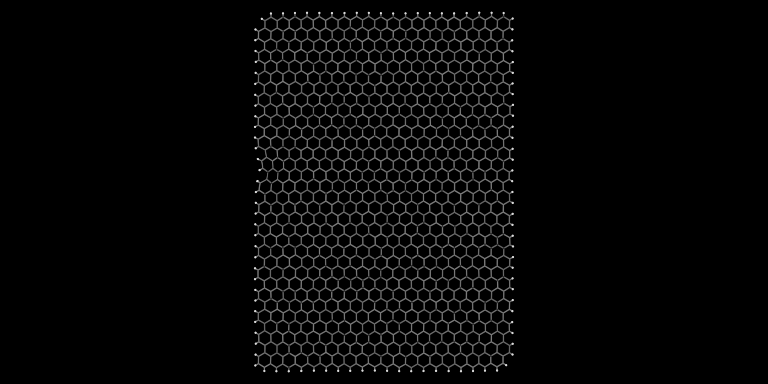
Write a WebGL 2 fragment shader that draws this pattern.

```glsl
#version 300 es
precision highp float;
// A finite sheet of 20 x 32 grey honeycomb cells on black, with short tipped stubs
// on the open corners of its rim. Distances to nearby cells give the lines; layered
// sines and a small dent bend the sheet, and hashed nicks wear the joints.

uniform vec2 u_resolution;
out vec4 fragColor;

const vec2 CELL_COUNT = vec2(20.0, 32.0);
const vec2 CELL_PITCH = vec2(0.0319, 0.0326); // in canvas heights
const float ROW_STEP = 0.8660254;             // in cell widths, as all below
const float CORNER_RADIUS = 0.5773503;
const float LINE_HALF = 0.056;
const float STUB_LENGTH = 0.29;
const float TIP_RADIUS = 0.09;
const vec3 LINE_COLOR = vec3(0.46);
const vec3 TIP_COLOR = vec3(0.85);

float hash(vec2 p) {
    return fract(sin(dot(p, vec2(127.1, 311.7))) * 4375.85);
}

float rowShift(float row) {
    return mod(row, 2.0) * 0.5 - 0.25;
}

// Conversions between cell index and sheet position
vec2 cellCentre(vec2 id) {
    vec2 c = id - 0.5 * (CELL_COUNT - 1.0);
    return vec2(c.x + rowShift(id.y), c.y * ROW_STEP);
}

vec2 cellAt(vec2 p) {
    vec2 mid = 0.5 * (CELL_COUNT - 1.0);
    float row = floor(p.y / ROW_STEP + mid.y + 0.5);
    return vec2(floor(p.x + mid.x - rowShift(row) + 0.5), row);
}

bool inSheet(vec2 id) {
    return all(greaterThan(id, vec2(-0.5))) && all(lessThan(id, CELL_COUNT - 0.5));
}

// Distance functions
float hexagon(vec2 p) {
    p = abs(p);
    return max(p.x, 0.5 * p.x + ROW_STEP * p.y) - 0.5;
}

float segment(vec2 p, vec2 a, vec2 b) {
    vec2 ab = b - a;
    return length(p - a - ab * clamp(dot(p - a, ab) / dot(ab, ab), 0.0, 1.0));
}

float cover(float d, float halfWidth, float pixel) {
    return 1.0 - smoothstep(-0.6 * pixel, 0.6 * pixel, d - halfWidth);
}

vec2 direction(float angle) {
    return vec2(cos(angle), sin(angle));
}

// Slight waviness, and a dent in the left rim
vec2 bend(vec2 p) {
    vec2 wave = vec2(sin(p.y * 1.7 + 0.6 * p.x) + sin(p.y * 0.53 - p.x * 1.1),
                     sin(p.x * 1.3 - 0.4 * p.y) + sin(p.x * 0.47 + p.y * 0.9));
    vec2 fromDent = p - vec2(-10.1, 1.8);
    p.x -= 0.34 * exp(-dot(fromDent, fromDent) * 0.75);
    return p + 0.018 * wave;
}

void main() {
    vec2 canvas = gl_FragCoord.xy / u_resolution.y;
    float aspect = u_resolution.x / u_resolution.y;
    vec2 p = bend((canvas - vec2(0.5 * aspect, 0.5)) / CELL_PITCH);
    float pixel = 1.0 / (u_resolution.y * CELL_PITCH.y);

    float lineDist = 10.0;
    float tipDist = 10.0;
    float nickDist = 10.0;
    vec2 home = cellAt(p);

    for (int j = -1; j <= 1; j++) {
        for (int i = -1; i <= 1; i++) {
            vec2 id = home + vec2(i, j);
            if (!inSheet(id)) continue;
            vec2 centre = cellCentre(id);
            vec2 local = p - centre;
            lineDist = min(lineDist, abs(hexagon(local)));

            for (int k = 0; k < 6; k++) {
                float angle = radians(90.0 + 60.0 * float(k));
                vec2 outward = direction(angle);
                vec2 corner = outward * CORNER_RADIUS;

                // Worn joints: each belongs to one upper or lower corner
                float wear = hash(id + float(k) * 17.0);
                if (k % 3 == 0 && wear > 0.62 + 0.3 * hash(vec2(3.0, id.y)))
                    nickDist = min(nickDist, length(local - corner));

                // Stubs grow where both neighbours are missing
                bool left = inSheet(cellAt(centre + direction(angle + radians(30.0))));
                bool right = inSheet(cellAt(centre + direction(angle - radians(30.0))));
                if (!left && !right) {
                    vec2 tip = corner + outward * STUB_LENGTH;
                    lineDist = min(lineDist, segment(local, corner, tip));
                    tipDist = min(tipDist, length(local - tip));
                }
            }
        }
    }

    // Lines with uneven tone, then bright tips
    float tone = 0.95 + 0.06 * sin(p.x * 2.3 + p.y) + 0.05 * sin(p.y * 3.1 - p.x * 0.7);
    tone *= 1.0 - 0.55 * cover(nickDist, 0.07, pixel);
    vec3 color = LINE_COLOR * tone * cover(lineDist, LINE_HALF, pixel);
    color = mix(color, TIP_COLOR, cover(tipDist, TIP_RADIUS, pixel));
    fragColor = vec4(color, 1.0);
}
```
